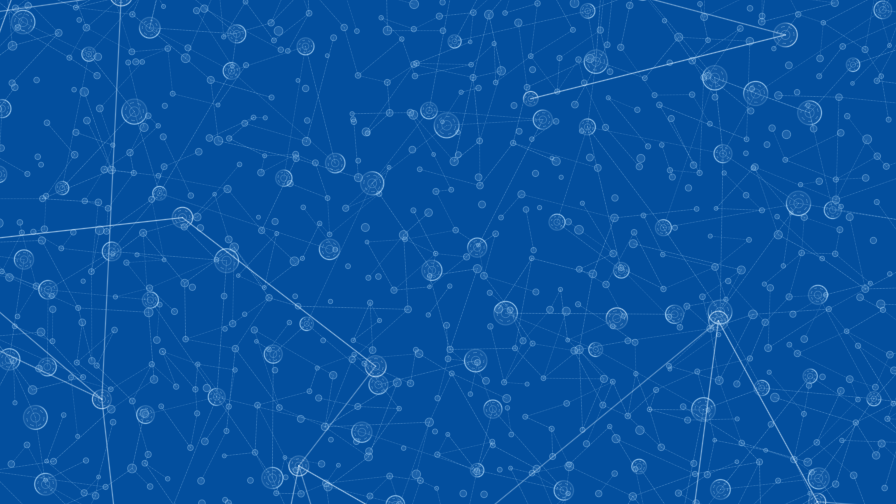
A Shadertoy shader for this background:

```glsl
// Draws a web of faint dotted links, small rings and bright hubs on deep blue.

vec3 hash3(vec2 cell) {
    vec3 q = fract(cell.xyx * vec3(0.1031, 0.1030, 0.0973));
    q += dot(q, q.yxz + 33.33);
    return fract((q.xxy + q.yzz) * q.zyx);
}

// Coverage of a stroke; strokes thinner than a pixel fade instead of vanishing
float stroke(float dist, float halfWidth) {
    float px = 1.0 / iResolution.y;
    return smoothstep(halfWidth + px, halfWidth - px, dist + 0.25 * px)
         * min(1.0, 2.4 * halfWidth / px);
}

float disc(float dist) {
    float px = 1.0 / iResolution.y;
    return smoothstep(px, -px, dist);
}

vec2 nodeAt(vec2 cell, float size, float seed) {
    return size * (cell + 0.06 + 0.88 * hash3(cell + seed).xy);
}

float link(vec2 p, vec2 a, vec2 b, float halfWidth, float dotted) {
    vec2 ab = b - a;
    float t = clamp(dot(p - a, ab) / dot(ab, ab), 0.0, 1.0);
    float dots = 1.0 - dotted * (0.5 + 0.5 * sin(t * length(ab) * 1000.0));
    return stroke(length(p - a - ab * t), halfWidth) * dots;
}

// Plain small ring with a light centre
float smallRing(vec2 p, float radius) {
    float r = length(p);
    return 0.42 * stroke(abs(r - radius), 0.0010) + 0.13 * disc(r - radius);
}

// Hub: a bright partial arc around dashed inner rings
float hub(vec2 p, float radius, float turn) {
    float r = length(p);
    float angle = atan(p.y, p.x) + 6.2832 * turn;
    float arc = smoothstep(-0.5, 0.6, cos(angle));
    float dashes = step(0.0, sin(angle * 7.0));
    return (0.22 + 0.55 * arc) * stroke(abs(r - radius), 0.0014)
         + 0.32 * dashes * stroke(abs(r - 0.72 * radius), 0.0010)
         + 0.30 * stroke(abs(r - 0.38 * radius), 0.0009)
         + 0.07 * disc(r - radius);
}

// One jittered grid of nodes, each linked at random to its neighbours
float network(vec2 uv, float size, float seed, float chance,
              float radius, float halfWidth, float glow) {
    float c = cos(seed), s = sin(seed);
    vec2 p = mat2(c, -s, s, c) * uv + 20.0;
    vec2 home = floor(p / size);
    float clear = 1.0;
    for (int y = -1; y <= 1; y++)
    for (int x = -1; x <= 1; x++) {
        vec2 cell = home + vec2(x, y);
        vec2 a = nodeAt(cell, size, seed);
        vec3 rnd = hash3(cell + seed + 91.0);

        // Four forward directions reach every neighbouring pair once
        for (int k = 0; k < 4; k++) {
            vec2 dir = k < 3 ? vec2(k - 1, 1) : vec2(1, 0);
            vec3 pick = hash3(cell * 4.0 + float(k) + seed * 7.0);
            if (pick.x > chance) continue;
            vec2 b = nodeAt(cell + dir, size, seed);
            float dotted = glow > 0.6 ? 0.0 : 0.5;
            clear *= 1.0 - glow * (0.55 + 0.45 * pick.y)
                   * link(p, a, b, halfWidth, dotted);
        }

        float nodeRadius = radius * (0.65 + 0.6 * rnd.x);
        float ring = radius > 0.012 ? hub(p - a, nodeRadius, rnd.y)
                                    : smallRing(p - a, nodeRadius);
        clear *= 1.0 - min(ring, 1.0);
    }
    return 1.0 - clear;
}

void mainImage(out vec4 fragColor, in vec2 fragCoord) {
    vec2 uv = fragCoord / iResolution.y;

    // Fine mesh, middle mesh, and wide mesh with hubs
    float clear = 1.0 - network(uv, 0.064, 1.3, 0.22, 0.0055, 0.0008, 0.40);
    clear *= 1.0 - network(uv, 0.098, 2.2, 0.30, 0.0070, 0.0008, 0.45);
    clear *= 1.0 - network(uv, 0.165, 3.7, 0.34, 0.0200, 0.0008, 0.45);

    // Few long bright links
    float bright = network(uv, 0.42, 5.4, 0.24, 0.0210, 0.0014, 0.80);

    vec3 color = vec3(0.012, 0.310, 0.620);
    color = mix(color, vec3(0.72, 0.88, 1.0), 1.0 - clear);
    color = mix(color, vec3(0.82, 0.92, 1.0), bright);
    fragColor = vec4(color, 1.0);
}
```
